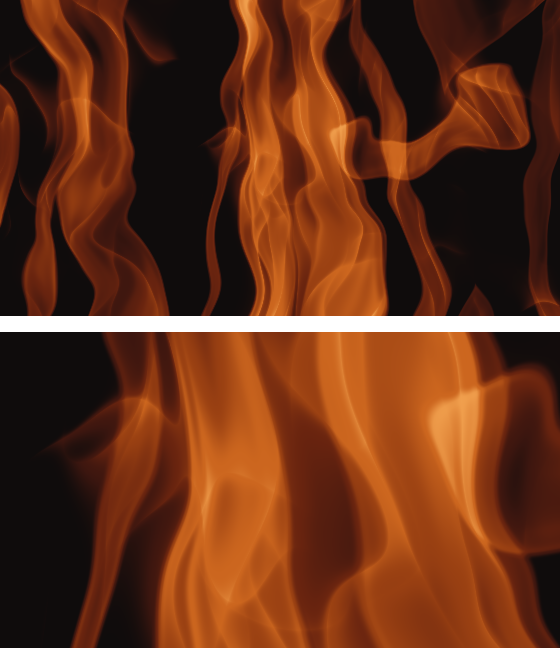
Top: the whole. Bottom: its middle third, enlarged.
Write a Shadertoy shader that draws this texture.

```glsl
// Tall orange flames on near-black: translucent sheets with bright thin rims.
// Each sheet is a curved ribbon or arc distance, bent by noise and filled with
// one-sided folds; the summed heat is mapped through a fire colour ramp.

float hash(vec2 p) {
    vec3 q = fract(vec3(p.xyx) * 0.1031);
    q += dot(q, q.yzx + 33.33);
    return fract((q.x + q.y) * q.z);
}

// Gradient noise, roughly -0.7 to 0.7
float gradientAt(vec2 cell, vec2 offset) {
    float angle = 6.2832 * hash(cell);
    return dot(vec2(cos(angle), sin(angle)), offset);
}

float noise(vec2 p) {
    vec2 i = floor(p), f = fract(p);
    vec2 u = f * f * f * (f * (f * 6.0 - 15.0) + 10.0);
    vec2 e = vec2(0.0, 1.0);
    return mix(mix(gradientAt(i, f), gradientAt(i + e.yx, f - e.yx), u.x),
               mix(gradientAt(i + e.xy, f - e.xy), gradientAt(i + e.yy, f - e.yy), u.x), u.y);
}

vec2 warp(vec2 p, float seed, float frequency, float amount) {
    vec2 q = p * frequency + seed;
    return p + amount * vec2(noise(q), noise(q + 41.7));
}

// Parabola through three values at heights 0, 0.5 and 1
float curve(float y, vec3 v) {
    return dot(v, vec3((1.0 - y) * (1.0 - 2.0 * y), 4.0 * y * (1.0 - y), y * (2.0 * y - 1.0)));
}

float smoothMax(float a, float b, float k) {
    float h = max(k - abs(a - b), 0.0) / k;
    return max(a, b) + h * h * k * 0.25;
}

// Inside distance of an upright ribbon
float ribbon(vec2 p, vec3 centres, vec3 halfWidths) {
    return curve(p.y, halfWidths) - abs(p.x - curve(p.y, centres));
}

// Inside distance of the lower part of a ring that ends in a round bulb
float cradle(vec2 p, vec2 centre, float radius, float halfWidth) {
    vec2 q = p - centre;
    float ring = halfWidth - abs(length(q) - radius);
    float bowl = -smoothMax(-ring, q.y - 0.3 * q.x - 0.04, 0.06);
    float bulb = 1.5 * halfWidth - length(q - radius * vec2(0.9, -0.35));
    return smoothMax(bowl, bulb, 0.08);
}

// Crease that is sharp on one side and fades slowly on the other
float fold(vec2 p, float seed, vec2 stretch) {
    vec2 q = warp(p, seed, 2.3, 0.16);
    float d = noise(q * stretch + seed * 7.3) / stretch.x;
    float strength = smoothstep(-0.3, 0.35, noise(p * vec2(3.0, 2.0) + seed * 3.1));
    return strength * (d > 0.0 ? exp(-d / 0.016) : exp(d / 0.003));
}

// Heat of one translucent sheet with a glowing rim
float sheet(vec2 p, float d, float seed, float glow) {
    float body = smoothstep(-0.012, 0.03, d);
    float rim = smoothstep(-0.01, 0.004, d) * exp(-max(d, 0.0) / 0.012);
    float halo = 0.07 * exp(min(d, 0.0) / 0.02);
    float cloud = 0.33 + 0.55 * noise(p * vec2(5.0, 2.2) + seed * 5.7);
    float streaks = 0.14 * noise(p * vec2(26.0, 2.0) + seed);
    float creases = fold(p, seed, vec2(6.0, 1.3)) + 0.7 * fold(p, seed + 4.0, vec2(9.0, 1.8));
    float rimStrength = 0.42 + 0.4 * noise(p * 3.5 + seed * 2.9);
    return glow * (body * (cloud + streaks + 0.4 * creases) + rim * rimStrength + halo);
}

float overlay(float heat, float added) {
    return heat + max(added, 0.0) * (1.0 - 0.72 * min(heat, 1.0));
}

vec3 fireColor(float heat) {
    vec3 color = vec3(0.06, 0.046, 0.046);
    color = mix(color, vec3(0.25, 0.09, 0.06), smoothstep(0.02, 0.22, heat));
    color = mix(color, vec3(0.41, 0.14, 0.06), smoothstep(0.2, 0.4, heat));
    color = mix(color, vec3(0.60, 0.25, 0.07), smoothstep(0.38, 0.6, heat));
    color = mix(color, vec3(0.80, 0.40, 0.12), smoothstep(0.58, 0.8, heat));
    color = mix(color, vec3(0.94, 0.62, 0.30), smoothstep(0.8, 1.02, heat));
    return mix(color, vec3(1.0, 0.82, 0.52), smoothstep(1.02, 1.3, heat));
}

void mainImage(out vec4 fragColor, in vec2 fragCoord) {
    vec2 uv = fragCoord / iResolution.xy * vec2(1.7778, 1.0);
    vec2 p = warp(warp(uv, 3.0, 2.6, 0.13), 9.0, 6.0, 0.045);
    float heat = 0.0;

    // Faint smoky wisps in the dark gaps
    for (float i = 0.0; i < 3.0; i++) {
        float patchMask = smoothstep(0.0, 0.4, noise(uv * vec2(3.2, 2.2) + i * 17.0));
        heat = overlay(heat, patchMask * (0.06 + 0.4 * fold(p, 20.0 + i, vec2(4.0, 2.0))));
    }

    // Left flame: a wide sheet and a slim leg
    heat = overlay(heat, sheet(p, ribbon(p, vec3(0.40, 0.31, 0.28), vec3(0.12, 0.08, 0.15)), 1.0, 0.9));
    heat = overlay(heat, sheet(p, ribbon(p, vec3(0.11, 0.21, 0.19), vec3(0.03, 0.03, 0.05)), 2.0, 0.85));
    heat = overlay(heat, sheet(p, ribbon(p, vec3(-0.1, 0.0, -0.1), vec3(-0.04, 0.05, -0.06)), 3.0, 0.9));

    // Central flame: overlapping sheets and a loose strand
    heat = overlay(heat, sheet(p, ribbon(p, vec3(0.99, 0.95, 0.92), vec3(0.21, 0.17, 0.14)), 4.0, 1.0));
    heat = overlay(heat, sheet(p, ribbon(p, vec3(0.90, 0.86, 0.80), vec3(0.05, 0.06, 0.03)), 5.0, 0.75));
    heat = overlay(heat, sheet(p, ribbon(p, vec3(1.09, 1.07, 0.99), vec3(0.10, 0.08, 0.06)), 6.0, 0.65));
    heat = overlay(heat, sheet(p, ribbon(p, vec3(0.63, 0.71, 0.80), vec3(0.012, 0.02, 0.04)), 7.0, 0.85));

    // Right flame: a curled cradle on a stem, with dim neighbours
    heat = overlay(heat, sheet(p, cradle(p, vec2(1.33, 0.70), 0.22, 0.055), 8.0, 0.95));
    heat = overlay(heat, sheet(p, ribbon(p, vec3(1.33, 1.28, 1.11), vec3(0.05, 0.04, 0.01)), 9.0, 0.75));
    heat = overlay(heat, sheet(p, ribbon(p, vec3(1.50, 1.42, 1.50), vec3(0.05, -0.06, 0.17)), 10.0, 0.6));
    heat = overlay(heat, sheet(p, ribbon(p, vec3(1.78, 1.68, 1.77), vec3(0.05, 0.04, 0.07)), 11.0, 0.55));

    fragColor = vec4(fireColor(heat - 0.06), 1.0);
}
```
